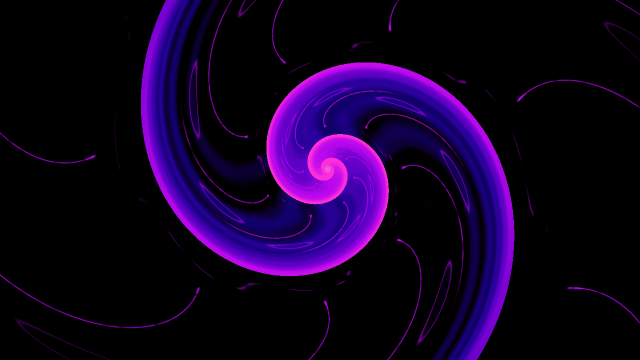
A Shadertoy shader for this background:

```glsl
#define CENTER vec2(0.021, 0.030)
#define PITCH 0.355
#define ARM_PHASE -0.718
#define FILAMENT_GAP 0.285
#define FILAMENT_START -1.718
#define FILAMENT_BEND 1.4
#define TIP 0.765
#define LINE_HALF 0.0012
#define SAMPLES 2

const float PI = 3.14159265;
const float ARM_STEP = PITCH * PI;
const vec3 NEON = vec3(0.74, 0.02, 0.96);

vec2 hashGradient(vec2 cell) {
    vec2 h = vec2(dot(cell, vec2(127.1, 311.7)), dot(cell, vec2(269.5, 183.3)));
    return 2.0 * fract(sin(h) * 43758.5) - 1.0;
}

float gradientNoise(vec2 p) {
    vec2 i = floor(p), f = fract(p);
    vec2 w = f * f * (3.0 - 2.0 * f);
    vec2 e = vec2(0.0, 1.0);
    float a = dot(hashGradient(i), f);
    float b = dot(hashGradient(i + e.yx), f - e.yx);
    float c = dot(hashGradient(i + e.xy), f - e.xy);
    float d = dot(hashGradient(i + e.yy), f - e.yy);
    return mix(mix(a, b, w.x), mix(c, d, w.x), w.y);
}

// Black, navy, indigo, violet, magenta, pink
vec3 heatColor(float heat) {
    vec3 c = vec3(0.05, 0.0, 0.22) * smoothstep(1.42, 1.62, heat);
    c = mix(c, vec3(0.07, 0.00, 0.42), smoothstep(1.62, 1.85, heat));
    c = mix(c, vec3(0.16, 0.00, 0.60), smoothstep(1.85, 2.20, heat));
    c = mix(c, vec3(0.38, 0.00, 0.78), smoothstep(2.20, 2.70, heat));
    c = mix(c, vec3(0.73, 0.03, 0.93), smoothstep(2.70, 3.35, heat));
    return mix(c, vec3(1.00, 0.18, 0.86), smoothstep(3.35, 4.40, heat));
}

float stroke(float dist, float pixel) {
    return clamp((LINE_HALF - dist) / pixel + 0.5, 0.0, 1.0);
}

vec3 spiral(vec2 p, float pixel) {
    float r = max(length(p), 0.001);
    float logR = log(r);

    // Two logarithmic arms; depth runs from 0 at an outer edge to 1 inward
    float turn = (logR + PITCH * atan(p.y, p.x) - ARM_PHASE) / ARM_STEP;
    float arm = floor(turn);
    float depth = max(1.0 - fract(turn), 0.025);
    float parity = mod(arm, 2.0);

    // Filaments are curves of constant flow, staggered between the arms
    float flow = logR + log(depth / TIP) / FILAMENT_BEND;
    float lane = (flow - FILAMENT_START) / FILAMENT_GAP - 0.5 * parity;
    float shear = 1.0 / (ARM_STEP * FILAMENT_BEND * depth);
    float laneSlope = length(vec2(1.0 - shear, PITCH * shear)) / (r * FILAMENT_GAP);
    float depthSlope = 0.95 / r;

    // Glowing body, split into strands toward its dark side
    float gap = 0.5 + 0.5 * cos(2.0 * PI * lane);
    float resolved = smoothstep(0.30, 0.08, pixel * laneSlope);
    float split = 0.40 * smoothstep(-2.8, -1.95, flow);
    float grain = gradientNoise(vec2(flow * 14.0, depth * 5.0 + 7.0 * parity));
    float heat = -flow - split * mix(0.5, gap, resolved) + 0.14 * grain;
    vec3 color = heatColor(heat);

    // Long filaments with a slightly flared tip
    float dash = gradientNoise(vec2(logR * 45.0, floor(lane + 0.5) * 3.7 + 0.4));
    float flare = 0.0018 * smoothstep(0.70, 0.75, depth);
    float dist = abs(fract(lane + 0.5) - 0.5) / laneSlope - flare;
    float span = smoothstep(0.20, 0.27, depth) * smoothstep(TIP + 0.01, TIP - 0.01, depth);
    float line = stroke(dist, pixel) * span * resolved * smoothstep(-0.75, 0.1, dash);

    // Slim closed loops inside the strands
    vec2 loopSize = vec2(0.045, 0.15);
    vec2 q = vec2(depth - 0.29, fract(lane) - 0.5) / loopSize;
    float ring = length(q);
    float ringSlope = length(q / loopSize * vec2(depthSlope, laneSlope)) / max(ring, 0.01);
    float loopFade = resolved * (0.65 - 0.35 * smoothstep(-1.4, -0.9, flow));
    line = max(line, stroke(abs(ring - 1.0) / max(ringSlope, 0.01), pixel) * loopFade);

    // Broken, rippling halo just outside each edge
    float ripple = 0.88 + 0.035 * cos(2.0 * PI * (logR / FILAMENT_GAP + 0.5 * parity));
    float broken = gradientNoise(vec2(logR * 24.0, arm * 5.3 + 0.5));
    float halo = stroke(abs(depth - ripple) / depthSlope, pixel);
    halo *= smoothstep(-0.05, 0.25, broken) * smoothstep(0.10, 0.18, r);
    line = max(line, 0.6 * halo * smoothstep(0.75, 0.55, r));

    color = mix(color, NEON, line);
    return mix(color, vec3(0.85, 0.5, 0.82), 0.7 * smoothstep(0.014, 0.002, r));
}

void mainImage(out vec4 fragColor, in vec2 fragCoord) {
    float pixel = 1.0 / iResolution.y;
    vec3 sum = vec3(0.0);
    for (int i = 0; i < SAMPLES * SAMPLES; i++) {
        vec2 jitter = (vec2(i % SAMPLES, i / SAMPLES) + 0.5) / float(SAMPLES) - 0.5;
        vec2 p = (fragCoord + jitter - 0.5 * iResolution.xy) * pixel - CENTER;
        sum += spiral(p, pixel);
    }
    fragColor = vec4(sum / float(SAMPLES * SAMPLES), 1.0);
}
```
